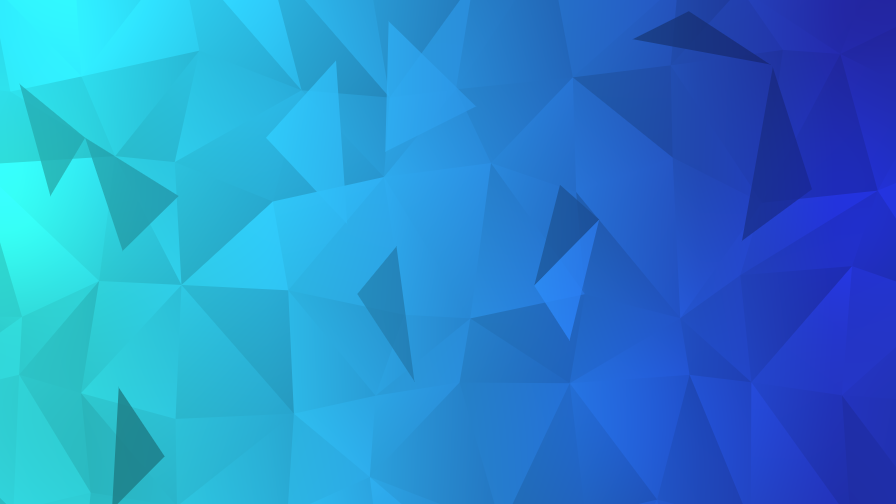
Give the GLSL for this background, as a WebGL 2 fragment shader.

```glsl
#version 300 es
precision highp float;
// Low-poly backdrop running from aqua on the left to deep blue on the right.
// A jittered lattice is split into softly shaded triangles, a few strong
// accent facets lie over it, and broad glows tint the colour ramp.
uniform vec2 u_resolution;
out vec4 fragColor;

float hash(vec2 c) {
    vec3 q = fract(c.xyx * vec3(0.1031, 0.103, 0.0973));
    q += dot(q, q.yzx + 33.33);
    return fract((q.x + q.y) * q.z);
}

float cross2(vec2 a, vec2 b) { return a.x * b.y - a.y * b.x; }

// Signed distance to the line a-b, positive on its left.
float edge(vec2 p, vec2 a, vec2 b) { return cross2(b - a, p - a) / length(b - a); }

// Antialiased coverage of a triangle of either winding.
float facet(vec2 p, vec2 a, vec2 b, vec2 c) {
    float side = sign(cross2(b - a, c - a));
    float d = min(side * edge(p, a, b), min(side * edge(p, b, c), side * edge(p, c, a)));
    return clamp(0.5 + d * u_resolution.y / 9.0, 0.0, 1.0);
}

// Lattice corner, moved within its cell.
vec2 corner(vec2 c) {
    vec2 jitter = vec2(hash(c + 17.0), hash(c + 53.0)) - 0.5;
    return (c + 0.54 * jitter) * vec2(1.7, 1.9);
}

// Adds one triangle as (weighted tone, weight).
void addFacet(inout vec2 sum, vec2 p, vec2 a, vec2 b, vec2 c, float seed) {
    float angle = 6.283 * fract(seed * 7.3);
    vec2 slope = vec2(cos(angle), sin(angle));
    float tone = 0.17 * (seed - 0.5) + 0.035 * dot(p - (a + b + c) / 3.0, slope);
    sum += facet(p, a, b, c) * vec2(tone, 1.0);
}

// Triangulated lattice with a random diagonal in each cell.
float mesh(vec2 p) {
    vec2 home = floor(p / vec2(1.7, 1.9)), sum = vec2(0.0);
    for (int j = -1; j <= 1; j++) {
        for (int i = -1; i <= 1; i++) {
            vec2 cell = home + vec2(i, j);
            vec2 a = corner(cell), b = corner(cell + vec2(1, 0));
            vec2 c = corner(cell + 1.0), d = corner(cell + vec2(0, 1));
            float s1 = hash(cell + 91.0), s2 = hash(cell + 127.0);
            if (hash(cell + 71.0) < 0.5) {
                addFacet(sum, p, a, b, c, s1);
                addFacet(sum, p, a, c, d, s2);
            } else {
                addFacet(sum, p, a, b, d, s1);
                addFacet(sum, p, b, c, d, s2);
            }
        }
    }
    return sum.x / max(sum.y, 0.001);
}

// Lays one accent facet over the tone of the mesh.
void accent(inout float tone, vec2 p, vec2 a, vec2 b, vec2 c, float level) {
    tone = mix(tone, level + 0.2 * tone, facet(p, a, b, c));
}

float glow(vec2 p, vec2 center, vec2 size) {
    vec2 q = (p - center) / size;
    return exp(-dot(q, q));
}

// Aqua to deep blue, with wide patches of light and shade.
vec3 backdrop(vec2 p) {
    vec3 ramp[6] = vec3[6](
        vec3(0.18, 0.84, 0.91), vec3(0.17, 0.73, 0.90), vec3(0.16, 0.57, 0.83),
        vec3(0.14, 0.42, 0.76), vec3(0.13, 0.28, 0.69), vec3(0.13, 0.19, 0.69));
    float t = 5.0 * pow(max(p.x / 16.0 - 0.09, 0.0) / 0.84, 1.15);
    vec3 color = ramp[0];
    for (int i = 1; i < 6; i++) color = mix(color, ramp[i], clamp(t - float(i - 1), 0.0, 1.0));
    color += vec3(0.02, 0.12, 0.03) * glow(p, vec2(0.0, 5.2), vec2(1.6, 2.0));
    color += vec3(0.0, 0.07, 0.08) * glow(p, vec2(0.5, 9.0), vec2(3.0, 2.0));
    color -= vec3(0.0, 0.06, 0.11) * glow(p, vec2(0.0, 1.5), vec2(4.0, 3.5));
    color += vec3(0.0, 0.03, 0.12) * glow(p, vec2(11.8, 1.5), vec2(2.5, 2.5));
    color += vec3(0.0, 0.0, 0.13) * glow(p, vec2(15.4, 5.3), vec2(1.8, 1.8));
    color -= vec3(0.0, 0.05, 0.09) * glow(p, vec2(16.0, 9.0), vec2(2.5, 2.0));
    return color;
}

void main() {
    // The canvas is nine units high, sixteen wide.
    vec2 p = gl_FragCoord.xy * 9.0 / u_resolution.y;
    float tone = mesh(p);

    // Shaded accents, then lit ones.
    accent(tone, p, vec2(0.35, 7.5), vec2(1.52, 6.54), vec2(0.9, 5.5), -0.2);
    accent(tone, p, vec2(1.52, 6.54), vec2(3.19, 5.5), vec2(2.19, 4.52), -0.2);
    accent(tone, p, vec2(2.12, 2.08), vec2(2.94, 0.85), vec2(2.0, -0.1), -0.3);
    accent(tone, p, vec2(7.08, 4.6), vec2(6.38, 3.75), vec2(7.4, 2.19), -0.14);
    accent(tone, p, vec2(10.0, 5.7), vec2(10.7, 5.08), vec2(9.54, 3.9), -0.18);
    accent(tone, p, vec2(11.3, 8.3), vec2(12.3, 8.8), vec2(13.75, 7.85), -0.25);
    accent(tone, p, vec2(13.8, 7.8), vec2(14.5, 5.62), vec2(13.25, 4.7), -0.2);
    accent(tone, p, vec2(6.0, 7.92), vec2(4.75, 6.54), vec2(6.2, 5.0), 0.09);
    accent(tone, p, vec2(6.94, 8.62), vec2(8.5, 7.1), vec2(6.88, 6.29), 0.1);
    accent(tone, p, vec2(10.7, 5.08), vec2(9.54, 3.9), vec2(10.17, 2.92), 0.17);

    fragColor = vec4(clamp(backdrop(p) * (1.0 + tone), 0.0, 1.0), 1.0);
}
```
